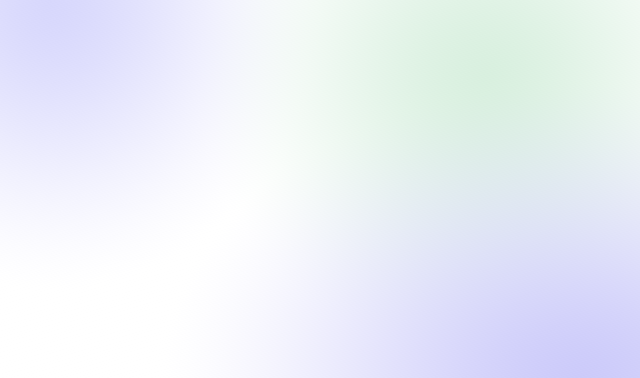
Reproduce this background procedurally as a WebGL 1 fragment shader.

```glsl
precision highp float;

uniform vec2 u_resolution;

// Colours
const vec3 PAPER = vec3(1.0, 1.0, 1.0);
const vec3 LAVENDER = vec3(0.845, 0.845, 0.99);
const vec3 MINT = vec3(0.85, 0.94, 0.875);
const vec3 PERIWINKLE = vec3(0.80, 0.795, 0.98);

// Glow centres and radii, as fractions of the canvas
const vec2 LAVENDER_CENTER = vec2(0.08, 0.99);
const vec2 LAVENDER_RADIUS = vec2(0.42, 0.76);
const vec2 MINT_CENTER = vec2(0.76, 0.80);
const vec2 MINT_RADIUS = vec2(0.45, 0.76);
const vec2 PERIWINKLE_CENTER = vec2(0.91, 0.0);
const vec2 PERIWINKLE_RADIUS = vec2(0.66, 0.78);

// Falloff blend: zero is a linear ramp, one is a smooth bell
const float BELL = 0.65;
const float GRAIN = 0.003;

// Soft elliptical falloff: one at the centre, zero at the rim
float glow(vec2 uv, vec2 center, vec2 radius) {
    float ramp = clamp(1.0 - length((uv - center) / radius), 0.0, 1.0);
    return mix(ramp, smoothstep(0.0, 1.0, ramp), BELL);
}

// Layered sines, a faint dither against banding
float grain(vec2 uv) {
    return 0.5 * (sin(dot(uv, vec2(917.0, 613.0)))
                + sin(dot(uv, vec2(-541.0, 1103.0))));
}

void main() {
    vec2 uv = gl_FragCoord.xy / u_resolution;

    // Translucent glows layered over the paper
    vec3 color = PAPER;
    color = mix(color, LAVENDER, glow(uv, LAVENDER_CENTER, LAVENDER_RADIUS));
    color = mix(color, MINT, glow(uv, MINT_CENTER, MINT_RADIUS));
    color = mix(color, PERIWINKLE, glow(uv, PERIWINKLE_CENTER, PERIWINKLE_RADIUS));

    color += GRAIN * grain(uv);
    gl_FragColor = vec4(clamp(color, 0.0, 1.0), 1.0);
}
```
